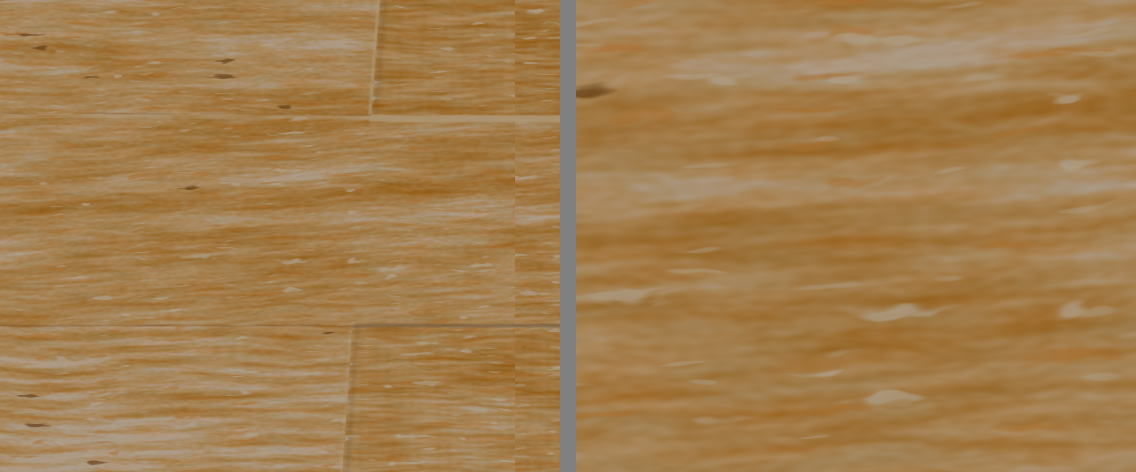
Left, the full canvas; right, a detail of the centre.
This texture is drawn by a Shadertoy shader. Its source:

```glsl
// Oak floor boards in three rows with slanted butt joints and worn seams.
// Stretched gradient noise makes the grain; hashed cells scatter pale flecks,
// orange streaks and dark knots. Lengths are in units of the canvas height.

#define LOW_SEAM 0.310
#define HIGH_SEAM 0.757
#define JOINT_X 0.725
#define JOINT_SLANT 0.072
#define FAINT_CUT_X 1.091
#define GRAIN_CONTRAST 1.15
#define DARK_WOOD vec3(0.605, 0.420, 0.180)
#define PALE_WOOD vec3(0.675, 0.560, 0.410)
#define FLECK_COLOR vec3(0.690, 0.640, 0.570)
#define ORANGE_COLOR vec3(0.670, 0.430, 0.170)
#define KNOT_COLOR vec3(0.370, 0.220, 0.070)
#define SEAM_COLOR vec3(0.680, 0.590, 0.460)

vec2 hash2(vec2 p) {
    vec3 h = fract(p.xyx * vec3(0.1031, 0.1030, 0.0973));
    h += dot(h, h.yzx + 33.33);
    return fract((h.xx + h.yz) * h.zy);
}

float gradientNoise(vec2 p) {
    vec2 cell = floor(p), f = p - cell;
    vec2 u = f * f * f * (f * (f * 6.0 - 15.0) + 10.0);
    vec4 corner;
    for (int k = 0; k < 4; k++) {
        vec2 o = vec2(k & 1, k >> 1);
        corner[k] = dot(hash2(cell + o + 200.0) * 2.0 - 1.0, f - o);
    }
    vec2 side = mix(corner.xz, corner.yw, u.x);
    return mix(side.x, side.y, u.y);
}

// Soft, ragged ellipses, one at most in each cell
float flecks(vec2 p, vec2 size, float density, float seed) {
    p.y += 0.006 * gradientNoise(p * vec2(24.0, 50.0) + seed);
    vec2 g = p / size + seed;
    vec2 id = floor(g);
    vec2 pick = hash2(id + 71.0 + seed), jitter = hash2(id + 137.0);
    vec2 radius = vec2(0.12 + 0.2 * pick.y, 0.10 + 0.14 * jitter.x);
    vec2 d = (fract(g) - mix(vec2(0.34), vec2(0.66), jitter)) / radius;
    float ragged = 0.9 * gradientNoise(p * vec2(50.0, 170.0));
    return step(pick.x, density) * smoothstep(1.0, 0.3, length(d) + ragged);
}

// Line of the given half width with soft sides
float line(float d, float halfWidth, float soft) {
    return 1.0 - smoothstep(halfWidth - soft, halfWidth + soft, abs(d));
}

void mainImage(out vec4 fragColor, in vec2 fragCoord) {
    vec2 p = fragCoord / iResolution.y;
    float px = 1.0 / iResolution.y;
    float wobble = 0.003 * gradientNoise(p * vec2(7.0, 2.0));

    // Board layout: row, and left or right of the joint
    float highD = p.y - HIGH_SEAM + 0.006 * p.x + wobble;
    float lowD = p.y - LOW_SEAM + wobble;
    float inTop = smoothstep(-px, px, highD);
    float inBottom = smoothstep(px, -px, lowD);
    float outer = max(inTop, inBottom);
    float row = step(0.0, lowD) + step(0.0, highD);
    float jointD = p.x - JOINT_X - 0.0035 * row - JOINT_SLANT * p.y + wobble;
    float right = smoothstep(-0.002, 0.002, jointD);
    float beyondCut = smoothstep(-px, px, p.x - FAINT_CUT_X);
    float cutBoard = right * outer;
    float ripple = inBottom * (1.0 - right);

    // Grain: lengthwise fibres, gently bent and rising in the middle row
    vec2 q = p + vec2(3.7 * row + 5.3 * step(0.5, cutBoard), 1.9 * row);
    q.y -= (row == 1.0 ? 0.055 : 0.01) * p.x;
    q.y += 0.018 * gradientNoise(p * vec2(3.0, 6.0) + row);
    q.y += 0.004 * gradientNoise(p * vec2(13.0, 25.0));
    q += vec2(0.13, 0.009) * step(FAINT_CUT_X, p.x);
    float broad = gradientNoise(q * vec2(1.8, 19.0));
    float bands = gradientNoise(q * vec2(4.0, 48.0));
    float fibre = gradientNoise(q * vec2(12.0, 120.0));
    float pores = gradientNoise(q * vec2(60.0, 190.0));
    float grain = 0.9 * broad + 0.6 * bands + 0.6 * fibre + 0.32 * pores;
    float waves = sin(q.y * 190.0 + 5.0 * gradientNoise(q * vec2(4.0, 9.0)));
    grain += ripple * 0.2 * waves;
    float sawMarks = gradientNoise(vec2(p.x * 75.0, p.y * 5.0 + row));
    grain = mix(grain, 0.75 * grain + 0.35 * fibre + 0.12 * sawMarks, cutBoard);

    // Tone of each board; the palest wood turns grey
    float tone = 0.52 + 0.08 * inTop + 0.2 * ripple;
    tone -= cutBoard * mix(0.06, 0.28, inTop) + 0.08 * beyondCut;
    float shade = clamp(tone + GRAIN_CONTRAST * grain, -0.35, 1.3);
    vec3 color = mix(DARK_WOOD, PALE_WOOD, shade);
    color += vec3(-0.015, 0.0, 0.035) * smoothstep(0.75, 1.2, shade);
    color += vec3(0.03, -0.02, -0.05) * gradientNoise(q * vec2(11.0, 70.0) + 40.0);

    // Streaks, flecks and knots
    float streak = flecks(q, vec2(0.15, 0.026), 0.40, 11.0);
    float longFleck = flecks(q, vec2(0.21, 0.028), 0.22, 23.0);
    float chip = flecks(q, vec2(0.08, 0.026), 0.08 + 0.10 * cutBoard, 37.0);
    float sliver = flecks(q, vec2(0.09, 0.015), 0.22, 61.0);
    float knot = flecks(q, vec2(0.13, 0.030), 0.03 + 0.07 * inTop, 53.0);
    color = mix(color, ORANGE_COLOR, 0.5 * streak);
    color = mix(color, FLECK_COLOR, 0.65 * longFleck * (1.0 - 0.6 * inTop));
    color = mix(color, FLECK_COLOR, max(0.65 * chip, 0.4 * sliver));
    color = mix(color, KNOT_COLOR, 0.65 * knot * (1.0 - cutBoard));

    // Butt joints: pale worn edge with a shadow on the right
    color *= 1.0 - 0.08 * outer * line(jointD - 0.010, 0.005, 0.008);
    float edge = outer * line(jointD + 0.003, 0.003, 0.004);
    color = mix(color, SEAM_COLOR, edge * mix(0.3, 0.7, inTop));

    // Long seams: upper one filled pale, lower one dark and greyish
    float wear = smoothstep(-0.25, 0.3, gradientNoise(p * vec2(11.0, 3.0)));
    float fill = line(highD + 0.002, mix(0.004, 0.0075, right), 0.003);
    color = mix(color, SEAM_COLOR, fill * mix(0.3 + 0.45 * wear, 0.85, right));
    float crack = line(highD - 0.004, 0.001, 0.003) * (1.0 - right);
    color = mix(color, vec3(0.50, 0.36, 0.23), crack * 0.6 * wear);
    float gap = line(lowD, mix(0.0015, 0.0035, right), 0.003);
    vec3 gapColor = mix(vec3(0.46, 0.29, 0.12), vec3(0.47, 0.38, 0.28), right);
    color = mix(color, gapColor, gap * mix(0.25 + 0.35 * wear, 0.7, right));

    fragColor = vec4(clamp(color, 0.0, 1.0), 1.0);
}
```
